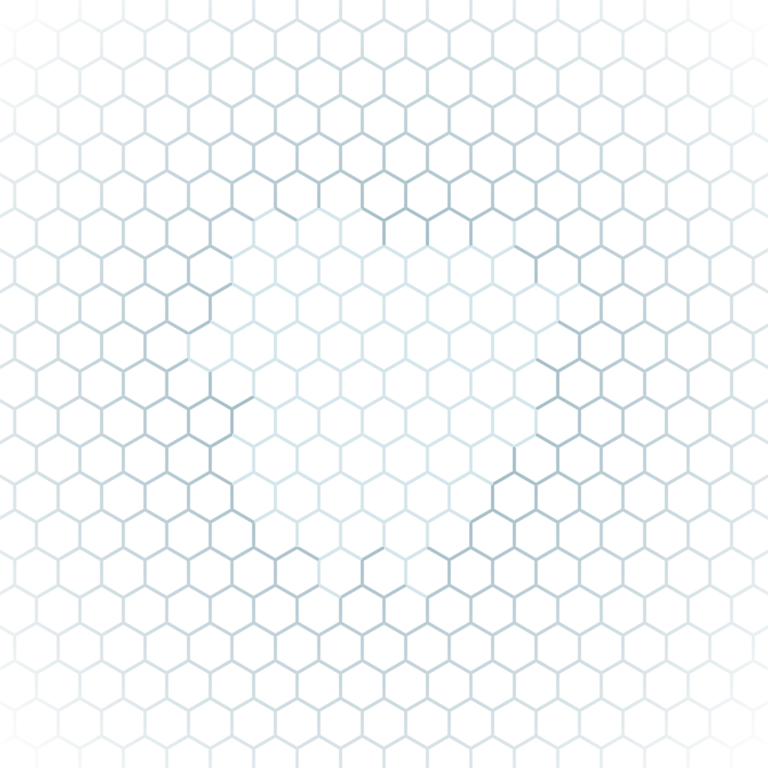
This pattern is drawn by a WebGL 2 fragment shader. Its source:

```glsl
#version 300 es
precision highp float;

uniform vec2 u_resolution;
out vec4 fragColor;

#define PITCH 0.05657
#define ROW_STRETCH 1.002
#define LINE_HALF_WIDTH 0.0021
#define LINE_SOFTNESS 0.0013
#define HOLE_RADIUS 0.206
#define FADE_START 0.2
#define FADE_END 0.7
#define PALE_LINE vec3(0.83, 0.90, 0.92)
#define DARK_LINE vec3(0.64, 0.74, 0.78)

const float PI = 3.14159265;
const vec2 LATTICE = vec2(1.0, 1.7320508);

// Bumps of the hole outline: angle and width in degrees, height in thousandths
const int LOBE_COUNT = 11;
const vec3 LOBES[LOBE_COUNT] = vec3[](
    vec3(24, 76, 9), vec3(49, 60, 8), vec3(86, -21, 12), vec3(104, 44, 10),
    vec3(132, 78, 16), vec3(169, 60, 8), vec3(-172, -29, 8), vec3(-135, 39, 20),
    vec3(-105, 76, 8), vec3(-81, 78, 6.5), vec3(-33, -16, 10)
);

// Centre of the nearest hexagon, with neighbours one unit apart
vec2 hexCentre(vec2 p) {
    vec2 a = floor(p / LATTICE + 0.5) * LATTICE;
    vec2 b = (floor(p / LATTICE) + 0.5) * LATTICE;
    vec2 da = p - a;
    vec2 db = p - b;
    return dot(da, da) < dot(db, db) ? a : b;
}

float holeRadius(vec2 p) {
    float angle = degrees(atan(p.y, p.x));
    float radius = HOLE_RADIUS;
    for (int i = 0; i < LOBE_COUNT; i++) {
        float offset = mod(angle - LOBES[i].x + 180.0, 360.0) - 180.0;
        float t = offset / LOBES[i].z;
        radius += 0.001 * LOBES[i].y * exp(-t * t);
    }
    return radius;
}

void main() {
    float side = min(u_resolution.x, u_resolution.y);
    vec2 p = (gl_FragCoord.xy - 0.5 * u_resolution) / side;

    // Hexagon grid with a wall through the canvas centre
    vec2 cellSize = PITCH * vec2(1.0, ROW_STRETCH);
    vec2 shift = vec2(0.5, 0.0);
    vec2 q = p / cellSize - shift;
    vec2 centre = hexCentre(q);
    vec2 local = q - centre;

    // Nearest wall of the cell and its midpoint
    float sector = floor(atan(local.y, local.x) / (PI / 3.0) + 0.5) * PI / 3.0;
    vec2 normal = vec2(cos(sector), sin(sector));
    float wallDistance = (0.5 - dot(local, normal)) * PITCH;
    vec2 wallMiddle = (centre + 0.5 * normal + shift) * cellSize;

    float soft = max(LINE_SOFTNESS, 0.75 / side);
    float line = 1.0 - smoothstep(LINE_HALF_WIDTH - soft, LINE_HALF_WIDTH + soft, wallDistance);

    // Whole walls are pale inside the hole; dark ones fade outwards
    float strength = clamp((FADE_END - length(p)) / (FADE_END - FADE_START), 0.0, 1.0);
    vec3 outerLine = mix(vec3(1.0), DARK_LINE, strength);
    bool inHole = length(wallMiddle) < holeRadius(wallMiddle);
    vec3 lineColor = inHole ? PALE_LINE : outerLine;

    fragColor = vec4(mix(vec3(1.0), lineColor, line), 1.0);
}
```
